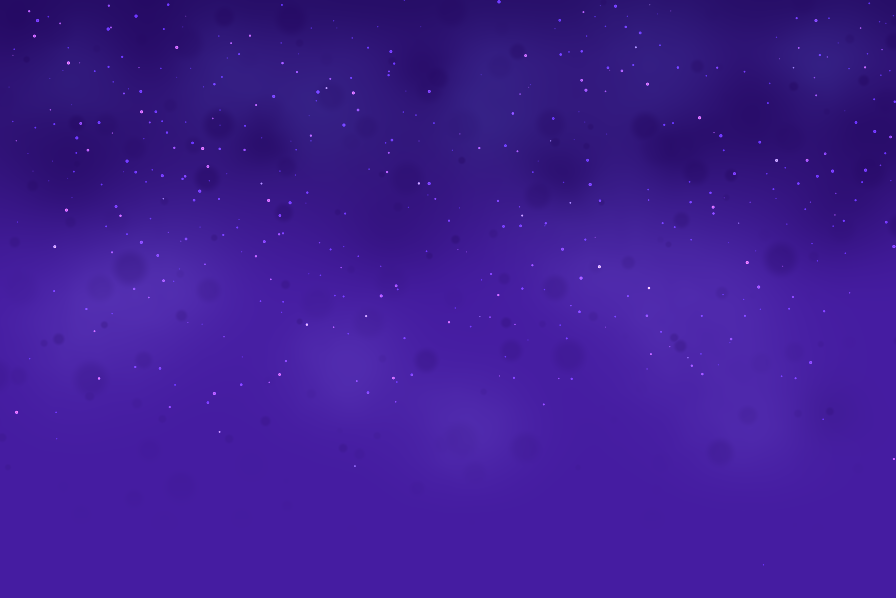
Reproduce this background procedurally as a Shadertoy shader.

```glsl
const vec3 VIOLET = vec3(0.27, 0.11, 0.63);
const vec3 INDIGO = vec3(0.19, 0.075, 0.47);
const vec3 NIGHT = vec3(0.15, 0.05, 0.40);
const vec3 LOW_MIST = vec3(0.34, 0.20, 0.71);
const vec3 HIGH_MIST = vec3(0.22, 0.15, 0.55);
const vec3 SHADOW = vec3(0.14, 0.03, 0.38);
const vec3 BLUE_STAR = vec3(0.42, 0.25, 1.0);
const vec3 PINK_STAR = vec3(0.95, 0.52, 0.95);
const float CLOUD_SCALE = 6.0;
const float SPOT_CELL = 0.085;
const float STAR_CELL = 0.026;
const float STAR_CHANCE = 0.42;

// Centre and radius of the large light and dark clouds
const vec3 MISTS[13] = vec3[13](
    vec3(0.58, 0.39, 0.10), vec3(0.79, 0.26, 0.10), vec3(0.28, 0.53, 0.12),
    vec3(0.98, 0.61, 0.13), vec3(1.17, 0.48, 0.14), vec3(1.25, 0.28, 0.12),
    vec3(1.38, 0.90, 0.09), vec3(0.82, 0.83, 0.13), vec3(0.55, 0.82, 0.12),
    vec3(0.36, 0.87, 0.09), vec3(1.10, 0.89, 0.12), vec3(0.12, 0.45, 0.12),
    vec3(0.13, 0.87, 0.09));
const vec3 SHADES[12] = vec3[12](
    vec3(0.44, 0.755, 0.05), vec3(0.70, 0.88, 0.06), vec3(0.93, 0.71, 0.06),
    vec3(1.26, 0.82, 0.09), vec3(0.04, 0.96, 0.09), vec3(0.12, 0.73, 0.10),
    vec3(1.47, 0.78, 0.09), vec3(1.13, 0.76, 0.06), vec3(1.40, 0.63, 0.09),
    vec3(0.25, 0.94, 0.08), vec3(0.65, 0.60, 0.10), vec3(1.38, 0.30, 0.06));

float hash(vec2 p) {
    return fract(sin(dot(p, vec2(127.1, 311.7))) * 43758.5453);
}

vec2 hash2(vec2 p) {
    return vec2(hash(p), hash(p + 37.2));
}

float noise(vec2 p) {
    vec2 i = floor(p), f = fract(p);
    f = f * f * (3.0 - 2.0 * f);
    return mix(mix(hash(i), hash(i + vec2(1, 0)), f.x),
               mix(hash(i + vec2(0, 1)), hash(i + vec2(1, 1)), f.x), f.y);
}

float fbm(vec2 p) {
    float sum = 0.0, gain = 0.5;
    for (int i = 0; i < 4; i++) {
        sum += gain * noise(p);
        p = p * 2.03 + 11.7;
        gain *= 0.5;
    }
    return sum;
}

float blob(vec2 p, vec3 b) {
    vec2 d = (p - b.xy) / b.z;
    return exp(-dot(d, d));
}

// Soft dark discs, jittered in a grid
float spots(vec2 p) {
    vec2 cell = floor(p / SPOT_CELL);
    float cover = 0.0;
    for (int y = -1; y <= 1; y++)
    for (int x = -1; x <= 1; x++) {
        vec2 id = cell + vec2(x, y);
        float size = hash(id + 5.3);
        vec2 centre = (id + hash2(id)) * SPOT_CELL;
        float radius = mix(0.006, 0.036, size * size);
        float disc = 1.0 - smoothstep(0.45 * radius, 1.15 * radius, length(p - centre));
        cover = max(cover, disc * hash(id + 9.1));
    }
    return cover;
}

// Small sparks; the larger ones have a dim centre
vec3 stars(vec2 p, float pixel) {
    vec2 cell = floor(p / STAR_CELL);
    vec3 light = vec3(0.0);
    for (int y = -1; y <= 1; y++)
    for (int x = -1; x <= 1; x++) {
        vec2 id = cell + vec2(x, y);
        vec2 centre = (id + hash2(id + 61.0)) * STAR_CELL;
        float density = smoothstep(0.18, 0.70, centre.y) * mix(0.4, 1.4, noise(centre * 5.0));
        float present = step(hash(id + 3.7), STAR_CHANCE * density);
        float rank = hash(id + 17.9);
        float radius = mix(0.0010, 0.0027, rank * rank);
        float d = length(p - centre);
        float dot0 = 1.0 - smoothstep(radius - 0.5 * pixel, radius + 0.5 * pixel, d);
        float core = 1.0 - smoothstep(0.0, 0.5 * radius + 0.5 * pixel, d);
        dot0 *= 1.0 - 0.4 * core * step(0.8, rank);
        vec3 tint = mix(BLUE_STAR, PINK_STAR, smoothstep(0.6, 0.95, hash(id + 23.0)));
        tint = mix(tint, vec3(1.0), step(0.94, hash(id + 29.0)) * 0.8);
        light += present * dot0 * tint * mix(0.2, 0.85, rank);
    }
    return light;
}

void mainImage(out vec4 fragColor, in vec2 fragCoord) {
    vec2 p = fragCoord / iResolution.y;
    float height = p.y;
    float dusk = smoothstep(0.48, 0.80, height);
    float clouded = smoothstep(0.10, 0.32, height);

    // Vertical gradient
    vec3 color = mix(VIOLET, INDIGO, dusk);
    color = mix(color, NIGHT, smoothstep(0.88, 1.0, height));

    // Mist and shadow, roughened by noise
    float grain = fbm(p * CLOUD_SCALE);
    vec2 warped = p + 0.05 * (vec2(grain, fbm(p * CLOUD_SCALE + 40.0)) - 0.47);
    float mist = 0.0, shade = 0.0;
    for (int i = 0; i < MISTS.length(); i++) mist += blob(warped, MISTS[i]);
    for (int i = 0; i < SHADES.length(); i++) shade += blob(warped, SHADES[i]);
    mist = clamp(mist * (0.35 + 0.8 * grain), 0.0, 1.0);
    color = mix(color, mix(LOW_MIST, HIGH_MIST, dusk), mist * clouded * 0.85);
    color = mix(color, SHADOW, min(shade, 1.0) * clouded * mix(0.16, 0.6, dusk));

    // Scattered discs and sparks
    color = mix(color, SHADOW, spots(p) * clouded * mix(0.24, 0.5, dusk));
    color += stars(p, 1.0 / iResolution.y);
    fragColor = vec4(min(color, 1.0), 1.0);
}
```
